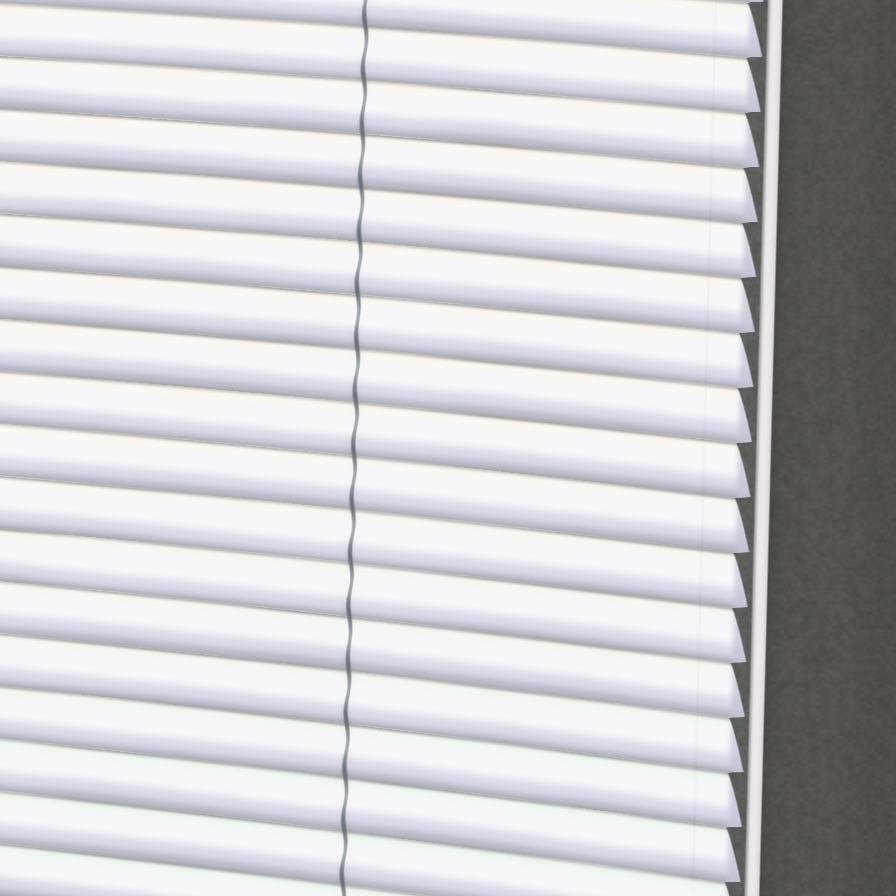
A WebGL 2 fragment shader for this pattern:

```glsl
#version 300 es
precision highp float;
// Sunlit white venetian blind with a ladder cord, a side rail and a dark wall.

#define PITCH_LEFT 0.0586   // slat spacing at the left border
#define PITCH_GAIN 0.0030   // extra spacing at the slat ends
#define FIRST_EDGE 0.0040   // height of the first slat edge, from the top
#define SLAT_DROP 0.0610    // fall of a slat from left to right
#define SLAT_SAG 0.0040
#define LEAN 0.0260         // lean of all upright parts
#define CORD_X 0.4085
#define SLAT_END 0.8345
#define TIP_LENGTH 0.0185
#define RAIL_X 0.8570
#define RAIL_WIDTH 0.0165
#define SOFT 0.0014         // edge softness

uniform vec2 u_resolution;
out vec4 fragColor;

const vec3 WHITE = vec3(0.970, 0.970, 0.978);
const vec3 CREAM = vec3(0.985, 0.972, 0.935);
const vec3 LAVENDER = vec3(0.850, 0.850, 0.910);
const vec3 UNDERSIDE = vec3(0.730, 0.730, 0.785);
const vec3 SLAT_LINE = vec3(0.640, 0.640, 0.645);
const vec3 CORD = vec3(0.500, 0.525, 0.555);
const vec3 RAIL = vec3(0.840, 0.825, 0.830);
const vec3 WALL = vec3(0.320, 0.310, 0.300);
const vec3 GAP = vec3(0.360, 0.370, 0.360);

float hash(vec2 p) {
    return fract(sin(dot(p, vec2(127.1, 311.7))) * 43758.5453);
}

float noise(vec2 p) {
    vec2 i = floor(p), f = fract(p);
    f = f * f * (3.0 - 2.0 * f);
    return mix(mix(hash(i), hash(i + vec2(1, 0)), f.x),
               mix(hash(i + vec2(0, 1)), hash(i + vec2(1, 1)), f.x), f.y);
}

// 1 left of the edge, 0 right of it
float leftOf(float x, float edge, float soft) {
    return 1.0 - smoothstep(edge - soft, edge + soft, x);
}

// Slat count from the top; the fraction runs from upper to lower edge
float slatCoord(vec2 q) {
    float t = q.x / SLAT_END;
    float start = FIRST_EDGE + SLAT_DROP * t - SLAT_SAG * 4.0 * t * (1.0 - t);
    return (q.y - start) / (PITCH_LEFT + PITCH_GAIN * t);
}

vec3 slatColor(vec2 q, float f, float id) {
    float vary = hash(vec2(id, 3.0)) - 0.5;
    float streak = noise(vec2(q.x * 9.0, id * 5.0)) - 0.5;
    float g = f + 0.05 * vary + 0.05 * streak;
    float close = 1.0 - smoothstep(0.965, 1.0, f);

    // Lit face, rolling over to the shaded lower edge
    vec3 col = mix(WHITE, LAVENDER, smoothstep(0.48, 0.78, g) * close);
    col = mix(col, UNDERSIDE, smoothstep(0.76, 0.95, g) * close);

    // Warm light leaking below the slat above, greener further down
    vec3 leak = mix(CREAM, vec3(0.925, 0.965, 0.935), smoothstep(0.4, 1.0, q.y));
    col = mix(col, leak, 0.9 * (1.0 - smoothstep(0.06, 0.28, f)));

    // Thin dark edge
    float d = min(f, 1.0 - f);
    float line = exp(-pow(d / 0.045, 2.0)) * (0.75 + 0.5 * streak);
    return mix(col, SLAT_LINE, line);
}

void main() {
    vec2 p = gl_FragCoord.xy / u_resolution;
    vec2 q = vec2(p.x, 1.0 - p.y);
    float u = q.x + LEAN * q.y;
    float k = slatCoord(q);
    float id = floor(k), f = k - id;
    float soft = max(SOFT, 0.7 / u_resolution.x);

    // Wall: fine grain, broad upright bands, shadow beside the rail
    float grain = noise(p * 260.0) - 0.5 + 0.6 * (noise(p * 110.0) - 0.5);
    float band = noise(vec2(u * 22.0, 1.0)) - 0.5;
    vec3 col = WALL + 0.035 * grain + 0.025 * band;
    col *= 1.0 - 0.14 * exp(-max(u - RAIL_X - RAIL_WIDTH, 0.0) * 140.0);

    // Rail with a bright middle
    float r = (u - RAIL_X) / RAIL_WIDTH;
    vec3 rail = RAIL + 0.09 * (1.0 - pow(2.0 * r - 1.0, 2.0));
    rail = mix(rail, vec3(0.66, 0.65, 0.64), 1.0 - smoothstep(0.0, 0.3, r));
    col = mix(col, rail, leftOf(u, RAIL_X + RAIL_WIDTH, soft));

    // Dark gap behind the slat ends
    col = mix(col, GAP + 0.05 * grain, leftOf(u, RAIL_X, soft));

    // Slats with hooked ends
    vec3 slat = slatColor(q, f, id);
    slat = mix(slat, vec3(0.77, 0.77, 0.84), 0.75 * smoothstep(SLAT_END - 0.003, SLAT_END + 0.008, u));
    slat -= 0.025 * exp(-pow((u - 0.799) / 0.0015, 2.0));
    float hook = TIP_LENGTH * pow(f, 0.8) * (1.0 - smoothstep(0.94, 1.0, f));
    col = mix(col, slat, leftOf(u, SLAT_END + hook, soft));

    // Cord, kinked and thicker where it crosses each slat edge
    float near = 0.5 + 0.5 * cos(6.28318 * (k + 0.1));
    float kink = 0.0016 * sin(6.28318 * k) + 0.0012 * (noise(vec2(k * 1.7, 8.0)) - 0.5);
    float d = abs(u - CORD_X - kink);
    float cord = 1.0 - smoothstep(0.0008, 0.0022 + 0.0012 * near + 0.5 * soft, d);
    col = mix(col, CORD * (1.08 - 0.18 * near), cord * (0.75 + 0.2 * near));
    col -= 0.04 * exp(-pow(d / 0.006, 2.0)) * near;

    fragColor = vec4(clamp(col, 0.0, 1.0), 1.0);
}
```
